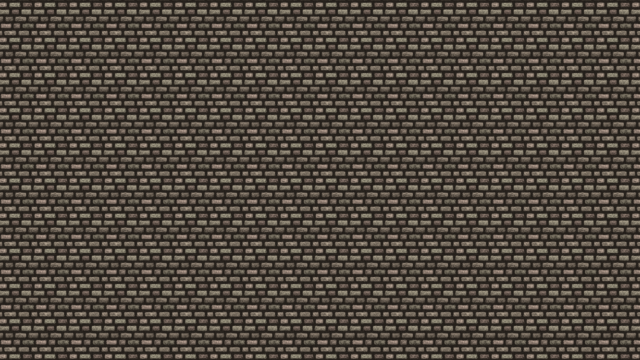
This texture is drawn by a Shadertoy shader. Its source:

```glsl
// Wall of small rounded cobbles in dark mortar: a square tile of five staggered
// rows with three stones each, repeated 10.24 times up the canvas height.
// Each stone is a noisy rounded box, lit from above and averaged over 3x3 samples.

float hash(vec2 p) {
    vec3 v = fract(vec3(p.xyx) * 0.1031);
    v += dot(v, v.yzx + 33.33);
    return fract((v.x + v.y) * v.z);
}

// Value noise on a lattice that wraps every "period" cells
float tiledNoise(vec2 p, float period) {
    vec2 cell = floor(p), f = fract(p);
    f = f * f * (3.0 - 2.0 * f);
    vec2 a = mod(cell, period), b = mod(cell + 1.0, period);
    return mix(mix(hash(a), hash(vec2(b.x, a.y)), f.x),
               mix(hash(vec2(a.x, b.y)), hash(b), f.x), f.y);
}

// Joint to the left of a stone, shifted so that widths vary within the tile
float jointX(float column, float row) {
    return column + 0.34 * (hash(vec2(mod(column, 3.0) + 7.0, row + 19.0)) - 0.5);
}

float roundedBox(vec2 p, vec2 halfSize, float radius) {
    vec2 d = abs(p) - halfSize + radius;
    return length(max(d, 0.0)) + min(max(d.x, d.y), 0.0) - radius;
}

vec3 cobbleWall(vec2 tile) {
    // Find the row and the stone
    float row = mod(floor(tile.y * 5.0), 5.0);
    float x = tile.x * 3.0 + 0.5 * mod(row, 2.0) + 0.3 * hash(vec2(row, 3.0));
    float column = floor(x);
    column += step(jointX(column + 1.0, row), x) - step(x, jointX(column, row));
    float left = jointX(column, row), right = jointX(column + 1.0, row);
    vec2 id = vec2(mod(column, 3.0), row);

    // Worn outline, with the bottom row of the tile slightly thinner
    vec2 local = vec2((x - 0.5 * (left + right)) / 3.0, (fract(tile.y * 5.0) - 0.5) / 5.0);
    vec2 halfSize = vec2((right - left) / 6.0 - 0.024, 0.080 - 0.008 * hash(id + 41.0));
    halfSize.y -= row < 0.5 ? 0.006 : 0.0;
    float coarse = tiledNoise(tile * 16.0, 16.0);
    float grain = tiledNoise(tile * 38.0, 38.0);
    float dist = roundedBox(local, halfSize, 0.045) + 0.022 * (coarse - 0.5);

    // Domed face: light on the upper side, mottled and toned per stone
    float face = smoothstep(0.012, -0.036, dist);
    float light = 0.64 + 0.24 * local.y / halfSize.y
                + 0.34 * (hash(id + 11.0) - 0.5)
                + 0.40 * (coarse - 0.5) + 0.34 * (grain - 0.5);
    light += row < 0.5 ? 0.10 * smoothstep(0.55, 0.8, grain) : 0.0;

    vec3 mortar = vec3(0.15, 0.13, 0.11) * (0.82 + 0.32 * grain);
    vec3 stone = mix(vec3(0.15, 0.13, 0.11), vec3(0.65, 0.60, 0.55), clamp(light, 0.0, 1.15));
    stone *= mix(vec3(1.04, 0.98, 0.98), vec3(0.97, 1.01, 0.95), hash(id + 27.0));
    return mix(mortar, stone, face);
}

void mainImage(out vec4 fragColor, in vec2 fragCoord) {
    vec3 sum = vec3(0.0);
    for (int j = -1; j <= 1; j++) {
        for (int i = -1; i <= 1; i++) {
            vec2 samplePos = fragCoord + vec2(i, j) / 3.0;
            sum += cobbleWall(samplePos / iResolution.y * 10.24);
        }
    }
    fragColor = vec4(sum / 9.0, 1.0);
}
```
